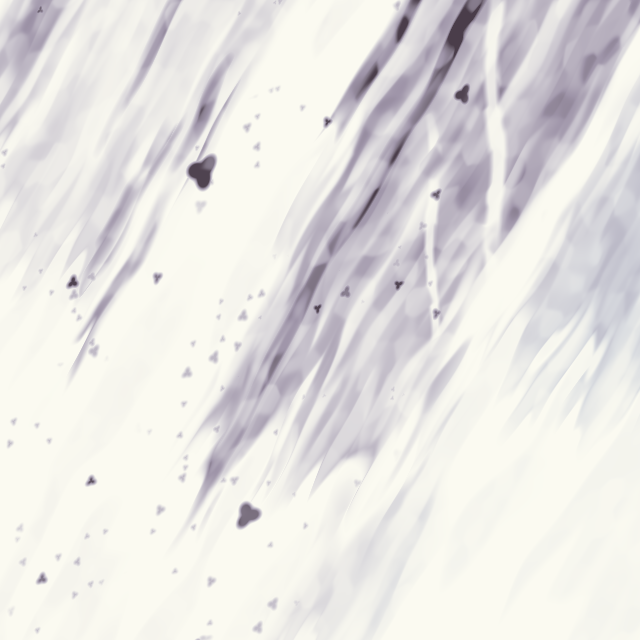
A Shadertoy shader for this texture:

```glsl
const vec2 FIBRE_DIR = vec2(0.49, 0.872);
const float FINE_SCALE = 72.0;
const float COARSE_SCALE = 27.0;
const float EDGE_JITTER = 0.7;
const float END_JITTER = 0.22;
const float BEAD_SCALE = 48.0;
const float SPECK_LIMIT = 0.42;

// Tone steps, from bare paper to the darkest grain
const vec3 RAMP[7] = vec3[7](
    vec3(0.985, 0.982, 0.945), vec3(0.87, 0.86, 0.87), vec3(0.78, 0.76, 0.80),
    vec3(0.70, 0.67, 0.73), vec3(0.62, 0.58, 0.66), vec3(0.49, 0.45, 0.51),
    vec3(0.29, 0.24, 0.29));

// Fibre bundles: offset across, half width, start and end along
const int BUNDLES = 11;
const vec4 BUNDLE[BUNDLES] = vec4[BUNDLES](
    vec4(0.157, 0.019, 0.37, 1.50), vec4(0.170, 0.090, 0.41, 1.50),
    vec4(0.310, 0.110, 0.50, 1.50), vec4(0.560, 0.150, 0.78, 1.50),
    vec4(-0.115, 0.020, 0.48, 0.86), vec4(-0.162, 0.022, 0.58, 0.84),
    vec4(-0.245, 0.016, 0.84, 1.30), vec4(-0.420, 0.070, 0.68, 1.20),
    vec4(0.420, 0.080, 0.18, 0.45), vec4(-0.260, 0.180, 0.52, 1.20),
    vec4(0.065, 0.017, 0.94, 1.30));
const float BUNDLE_TONE[BUNDLES] = float[BUNDLES](
    4.6, 2.7, 2.6, 1.3, 3.9, 3.0, 3.5, 2.3, 0.6, 0.75, 4.0);

// Pale slot along the fibres, and upright cracks: x, half width, y range
const vec4 SLOT = vec4(0.213, 0.026, 0.28, 0.63);
const vec4 CRACK[2] = vec4[2](
    vec4(0.772, 0.016, 0.60, 1.05), vec4(0.676, 0.011, 0.52, 0.75));

vec2 hash2(vec2 p) {
    vec3 q = fract(vec3(p.xyx) * vec3(0.1031, 0.1030, 0.0973));
    q += dot(q, q.yzx + 33.33);
    return fract((q.xx + q.yz) * q.zy);
}

// Smooth cellular noise: cell values blended by distance
float cellNoise(vec2 p) {
    vec2 cell = floor(p);
    float sum = 0.0, total = 0.0;
    for (int j = -1; j <= 1; j++)
    for (int i = -1; i <= 1; i++) {
        vec2 id = cell + vec2(i, j);
        vec2 d = id + hash2(id + 40.0) - p;
        float weight = exp(-6.0 * dot(d, d));
        sum += weight * hash2(id + 91.0).x;
        total += weight;
    }
    return smoothstep(0.12, 0.88, sum / total);
}

// Soft strip with ragged sides and ends; f is (across, along)
float strip(vec2 f, vec4 b, float ragged) {
    float side = abs(f.x - b.x) / b.y + ragged * EDGE_JITTER;
    float along = f.y + ragged * END_JITTER;
    return (1.0 - smoothstep(0.4, 1.1, side))
         * smoothstep(b.z - 0.035, b.z + 0.035, along)
         * (1.0 - smoothstep(b.w - 0.05, b.w + 0.05, along));
}

// Scattered grains, slightly drawn out along the fibres
float specks(vec2 f, float scale, float chance, vec2 radii) {
    vec2 q = f * scale * vec2(1.0, 0.75);
    vec2 cell = floor(q);
    float mask = 0.0;
    for (int j = -1; j <= 1; j++)
    for (int i = -1; i <= 1; i++) {
        vec2 id = cell + vec2(i, j);
        vec2 pick = hash2(id + scale);
        vec2 d = (id + hash2(id + 7.0) - q) / scale;
        float bumps = 1.0 + 0.25 * sin(3.0 * atan(d.y, d.x) + 40.0 * pick.y);
        float radius = mix(radii.x, radii.y, pow(pick.y, 4.0)) * bumps;
        float dot01 = 1.0 - smoothstep(radius - 0.004, radius + 0.004, length(d));
        mask = max(mask, dot01 * step(pick.x, chance));
    }
    return mask;
}

void mainImage(out vec4 fragColor, in vec2 fragCoord) {
    vec2 p = fragCoord / iResolution.y;

    // Fibre coordinates, gently bent
    vec2 f = vec2(p.x * FIBRE_DIR.y - p.y * FIBRE_DIR.x, dot(p, FIBRE_DIR));
    f.x += 0.005 * sin(9.0 * f.y + 5.0 * f.x) + 0.002 * sin(31.0 * f.y + 17.0 * f.x);

    float fine = cellNoise(f * vec2(FINE_SCALE, 7.0) + 20.0);
    float coarse = cellNoise(f * vec2(COARSE_SCALE, 4.0) + 60.0);
    float bead = cellNoise(f * BEAD_SCALE * vec2(1.0, 0.6) + 90.0);
    float fibre = 0.5 * fine + 0.5 * coarse;
    float ragged = 0.5 - fibre;

    // Bundles of fibres
    float tone = 0.0;
    for (int i = 0; i < BUNDLES; i++)
        tone = max(tone, BUNDLE_TONE[i] * strip(f, BUNDLE[i], ragged));
    tone *= (0.25 + 1.1 * fibre) * (0.75 + 0.5 * bead);

    // Openings in the tissue
    tone *= 1.0 - 0.85 * strip(f, SLOT, 0.6 * (fine - 0.5));
    for (int i = 0; i < 2; i++) {
        vec2 bent = p + vec2(0.005 * sin(23.0 * p.y), 0.0);
        tone *= 1.0 - 0.9 * strip(bent, CRACK[i], 0.5 * (bead - 0.5));
    }

    // Faint stains on the paper, then grains
    tone += 0.22 * smoothstep(0.5, 1.0, coarse) * (0.5 + 0.5 * bead);
    float speckArea = 1.0 - smoothstep(SPECK_LIMIT - 0.1, SPECK_LIMIT, f.x);
    float clump = smoothstep(0.45, 0.7, cellNoise(p * 7.0 + 15.0));
    float dust = specks(f, 42.0, 0.22, vec2(0.002, 0.007)) * clump;
    float grains = specks(f, 13.0, 0.17, vec2(0.005, 0.021));
    tone = max(tone, 2.4 * dust * speckArea);
    tone = max(tone, (4.6 + 1.3 * bead) * grains * speckArea);

    // Colour by tone, with a cooler cast to the right
    vec3 colour = RAMP[0];
    for (int i = 1; i < 7; i++)
        colour = mix(colour, RAMP[i], clamp(tone - float(i - 1), 0.0, 1.0));
    colour += vec3(-0.015, 0.006, 0.012) * smoothstep(0.35, 0.6, f.x) * min(tone, 1.0);
    fragColor = vec4(colour, 1.0);
}
```
